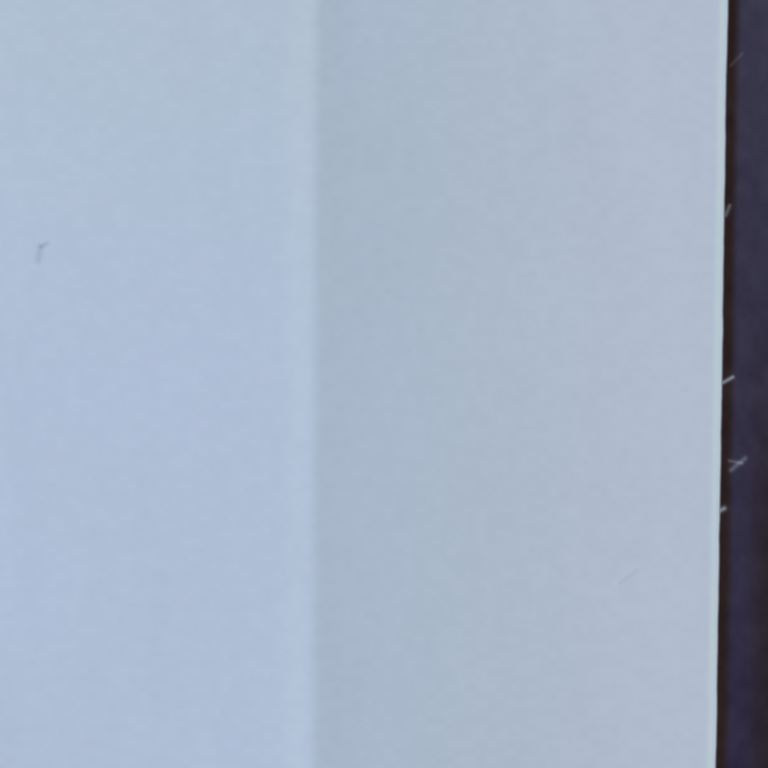
Write a Shadertoy shader that draws this texture.

```glsl
// Pale blue folded paper beside a dark indigo gap with a worn brown rim.
// Smooth gradients shade the sheet, a soft step forms the fold, value noise
// adds grain, and short capsule strokes make the scuffs and edge flecks.

float hash(vec2 p) {
    vec3 q = fract(vec3(p.xyx) * 0.1031);
    q += dot(q, q.yzx + 33.33);
    return fract((q.x + q.y) * q.z);
}

float noise(vec2 p) {
    vec2 cell = floor(p), f = fract(p);
    f = f * f * (3.0 - 2.0 * f);
    float low = mix(hash(cell), hash(cell + vec2(1, 0)), f.x);
    float high = mix(hash(cell + vec2(0, 1)), hash(cell + vec2(1, 1)), f.x);
    return mix(low, high, f.y);
}

// Signed noise summed over octaves, roughly -0.5 to 0.5
float fbm(vec2 p) {
    float sum = 0.0, amp = 0.5;
    for (int i = 0; i < 4; i++) {
        sum += amp * (noise(p) - 0.5);
        p = p * 2.03 + 17.1;
        amp *= 0.5;
    }
    return sum;
}

float bell(float d, float width) {
    return exp(-d * d / (width * width));
}

// Soft stroke from a to b
float stroke(vec2 p, vec2 a, vec2 b, float width) {
    vec2 ab = b - a;
    float t = clamp(dot(p - a, ab) / dot(ab, ab), 0.0, 1.0);
    return bell(length(p - a - ab * t), width);
}

vec3 paper(vec2 uv, float foldX) {
    // Left panel is bluer in its lower half, right panel greyer
    vec3 left = mix(vec3(0.685, 0.745, 0.835), vec3(0.69, 0.75, 0.825),
                    smoothstep(0.5, 1.0, uv.y));
    vec3 right = mix(vec3(0.655, 0.715, 0.785), vec3(0.69, 0.735, 0.805),
                     smoothstep(0.41, 0.9, uv.x));
    float d = uv.x - foldX;
    vec3 col = mix(left, right, smoothstep(-0.008, 0.012, d));
    col += vec3(0.014, 0.014, 0.006) * bell(d + 0.018, 0.022);
    col -= 0.006 * bell(d - 0.02, 0.025);

    // Broad tint drift, faint vertical bands and fine grain
    col += vec3(0.012, 0.012, 0.022) * fbm(uv * 4.0);
    col += 0.012 * fbm(uv * vec2(24.0, 3.0));
    col += 0.022 * fbm(uv * vec2(75.0, 95.0));

    // Scuffs on the sheet
    float smudge = stroke(uv, vec2(0.050, 0.662), vec2(0.053, 0.678), 0.005)
                 + stroke(uv, vec2(0.053, 0.679), vec2(0.061, 0.683), 0.003);
    col -= 0.055 * smudge;
    col -= 0.025 * stroke(uv, vec2(0.808, 0.241), vec2(0.829, 0.257), 0.003);
    return col;
}

vec3 gap(vec2 uv, float d) {
    vec3 rim = vec3(0.165, 0.125, 0.125);
    vec3 indigo = mix(vec3(0.185, 0.165, 0.25), vec3(0.225, 0.22, 0.29), uv.y);
    vec3 col = mix(rim, indigo, smoothstep(0.006, 0.020, d));

    // Brownish darkening towards the lower right
    float shade = smoothstep(0.965, 1.0, uv.x) * (1.0 - smoothstep(0.25, 0.65, uv.y));
    col = mix(col, vec3(0.165, 0.14, 0.16), 0.85 * shade);
    col += 0.05 * fbm(uv * vec2(60.0, 45.0));
    return col;
}

void mainImage(out vec4 fragColor, in vec2 fragCoord) {
    vec2 uv = fragCoord / iResolution.xy;
    float foldX = 0.405 + 0.005 * uv.y + 0.003 * fbm(vec2(uv.y * 8.0, 2.0));
    float edgeX = 0.932 + 0.016 * uv.y + 0.003 * fbm(vec2(uv.y * 18.0, 7.0));
    float d = uv.x - edgeX;

    // Sheet with a pale lip, then the dark gap
    vec3 sheet = paper(uv, foldX);
    sheet = mix(sheet, vec3(0.73, 0.80, 0.82), 0.7 * bell(d + 0.007, 0.005));
    float blur = max(0.0025, 0.75 / iResolution.x);
    vec3 col = mix(sheet, gap(uv, d), smoothstep(-blur, blur, d));

    // Frayed fibres along the cut
    float fleck = 0.7 * stroke(uv, vec2(0.942, 0.502), vec2(0.954, 0.509), 0.0028)
                + 0.7 * stroke(uv, vec2(0.933, 0.333), vec2(0.943, 0.338), 0.0035)
                + 0.4 * stroke(uv, vec2(0.945, 0.720), vec2(0.950, 0.732), 0.0030)
                + 0.35 * stroke(uv, vec2(0.952, 0.388), vec2(0.970, 0.403), 0.0035)
                + 0.3 * stroke(uv, vec2(0.950, 0.400), vec2(0.966, 0.397), 0.0025)
                + 0.15 * stroke(uv, vec2(0.952, 0.915), vec2(0.966, 0.930), 0.0025);
    col = mix(col, vec3(0.58, 0.64, 0.69), min(fleck, 0.8) * smoothstep(-0.004, 0.002, d));

    fragColor = vec4(clamp(col, 0.0, 1.0), 1.0);
}
```
